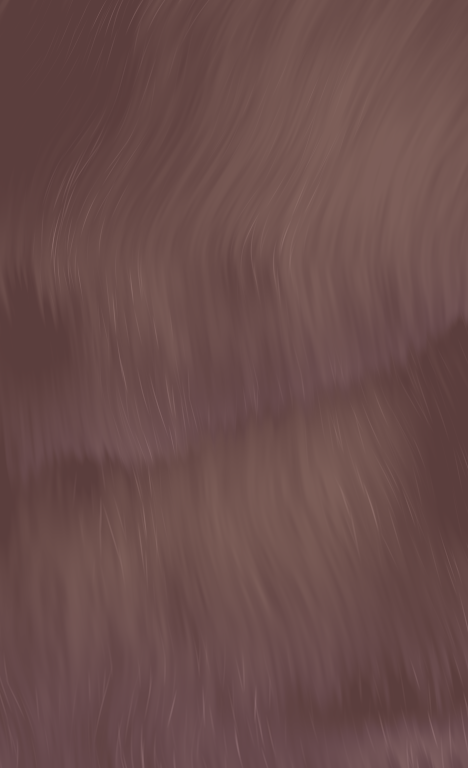
Give the GLSL for this texture, as a Shadertoy shader.

```glsl
// Soft mauve-brown fur in two overlapping tiers with ragged, shaded hems.
// Stretched noise follows a bent flow coordinate to form the pile; sparse
// tapered hairs lie over it, and broad soft patches set light and shadow.
#define DARK vec3(0.345, 0.230, 0.228)
#define LIGHT vec3(0.490, 0.370, 0.346)
#define MAUVE_TINT vec3(-0.004, -0.006, 0.022)
#define BASE_TONE 0.50
#define PILE_CONTRAST 0.75
#define BROAD_CONTRAST 1.35
#define HAIR_WIDTH 0.0015
#define HAIR_SHARE 0.50
#define HAIR_GLOW 0.105
#define HEM_RAGGED 0.05
#define HEM_SOFTNESS 0.026

float hash(vec2 p) {
    return fract(sin(dot(p, vec2(127.1, 311.7))) * 43758.5453);
}

float noise(vec2 p) {
    vec2 i = floor(p), f = fract(p);
    f = f * f * (3.0 - 2.0 * f);
    return mix(mix(hash(i), hash(i + vec2(1, 0)), f.x),
               mix(hash(i + vec2(0, 1)), hash(i + vec2(1, 1)), f.x), f.y);
}

// Soft elliptical patch
float patchAt(vec2 p, vec2 centre, vec2 radius) {
    vec2 d = (p - centre) / radius;
    return exp(-dot(d, d));
}

// Flow coordinates: x stays constant along a strand
vec2 upperFlow(vec2 p) {
    float t = max(p.y - 0.64, 0.0);
    float bend = 0.12 * p.y - 0.78 * t * t / (t + 0.2);
    return vec2(p.x + bend + 0.04 * noise(p * 6.0), p.y);
}

vec2 lowerFlow(vec2 p) {
    float fan = (p.x - 0.10) / (1.0 + 0.7 * (0.6 - p.y));
    return vec2(fan + 0.07 * p.y + 0.035 * noise(p * 6.0 + 9.0), p.y);
}

// Fine pile, centred on zero
float pile(vec2 q) {
    float locks = noise(q * vec2(22.0, 5.0) + 5.0);
    float clumps = noise(q * vec2(55.0, 8.0));
    float strands = noise(q * vec2(120.0, 13.0) + 17.0);
    float fibres = noise(q * vec2(240.0, 22.0) + 41.0);
    return 0.25 * locks + 0.25 * clumps + 0.25 * strands + 0.25 * fibres - 0.5;
}

// One sparse layer of tapered hairs, at most one per cell
float hairLayer(vec2 q, vec2 grid, float seed) {
    vec2 g = q * grid;
    g.y += 7.0 * hash(vec2(floor(g.x), seed));
    vec2 id = floor(g) + seed, f = fract(g);
    float lean = hash(id + 3.1) - 0.5;
    float centre = 0.5 + 0.3 * (hash(id + 5.7) - 0.5) + lean * (f.y - 0.5);
    float width = max(HAIR_WIDTH, 0.8 / iResolution.y) * grid.x;
    float line = 1.0 - smoothstep(0.0, width, abs(f.x - centre));
    float taper = sin(3.14159 * f.y);
    float glow = hash(id + 8.3);
    return line * taper * step(1.0 - HAIR_SHARE, hash(id)) * glow * glow * glow;
}

float hairs(vec2 q) {
    float sum = 0.0;
    for (int i = 0; i < 7; i++) {
        float k = float(i);
        sum += hairLayer(q + 0.013 * k, vec2(32.0 + 9.0 * k, 9.0 + 2.0 * k), 13.0 * k + 1.0);
    }
    return sum * smoothstep(0.2, 0.8, noise(q * vec2(11.0, 7.0) + 23.0));
}

float shadows(vec2 p) {
    return 0.40 * patchAt(p, vec2(0.02, 0.94), vec2(0.26, 0.22))
         + 0.26 * patchAt(p, vec2(0.32, 0.63), vec2(0.06, 0.05))
         + 0.24 * patchAt(p, vec2(0.03, 0.56), vec2(0.06, 0.07))
         + 0.42 * patchAt(p, vec2(0.61, 0.42), vec2(0.08, 0.16))
         + 0.28 * patchAt(p, vec2(0.09, 0.36), vec2(0.04, 0.06))
         + 0.34 * patchAt(p, vec2(0.50, 0.08), vec2(0.13, 0.04))
         + 0.30 * patchAt(p, vec2(0.0, 0.34), vec2(0.03, 0.10))
         + 0.14 * patchAt(p, vec2(0.20, 0.52), vec2(0.16, 0.07));
}

float highlights(vec2 p) {
    return 0.26 * patchAt(p, vec2(0.47, 0.83), vec2(0.20, 0.18))
         + 0.30 * patchAt(p, vec2(0.55, 0.02), vec2(0.10, 0.035))
         + 0.24 * patchAt(p, vec2(0.46, 0.42), vec2(0.09, 0.08))
         + 0.18 * patchAt(p, vec2(0.06, 0.65), vec2(0.06, 0.05))
         + 0.22 * patchAt(p, vec2(0.25, 0.31), vec2(0.24, 0.14))
         + 0.18 * patchAt(p, vec2(0.45, 0.64), vec2(0.18, 0.10));
}

void mainImage(out vec4 fragColor, in vec2 fragCoord) {
    vec2 p = fragCoord / iResolution.y;
    vec2 upper = upperFlow(p), lower = lowerFlow(p);

    // Ragged hem of the upper tier
    float hem = 0.375 + 0.1 * p.x + 0.4 * p.x * p.x;
    float fringe = 0.5 * noise(upper * vec2(65.0, 6.0)) + 0.5 * noise(upper * vec2(170.0, 9.0));
    float above = p.y - hem + HEM_RAGGED * (fringe - 0.5);
    float cover = smoothstep(-HEM_SOFTNESS, HEM_SOFTNESS, above);

    // Pile and broad shading, with patch edges broken along the strands
    float grain = mix(pile(lower), pile(upper), cover);
    vec2 ragged = p + vec2(0.04, 0.10) * grain;
    float broad = highlights(ragged) - shadows(ragged);
    broad += 0.22 * (noise(mix(lower, upper, cover) * vec2(9.0, 5.0) + 3.0) - 0.5);
    broad -= 0.30 * (1.0 - cover) * exp(min(above, 0.0) / 0.045);
    float tone = BASE_TONE + BROAD_CONTRAST * broad + PILE_CONTRAST * grain;

    // Colour ramp, cooler toward the tips of each tier
    vec3 colour = mix(DARK, LIGHT, clamp(tone, 0.08, 1.0));
    float tips = mix(smoothstep(0.32, 0.02, p.y), exp(-max(above, 0.0) / 0.09), cover);
    colour += MAUVE_TINT * tips * smoothstep(0.1, 0.5, tone);

    // Pale loose hairs, fainter on the smooth upper right
    float loose = mix(hairs(lower + 0.37), hairs(upper), cover);
    float smoothArea = patchAt(p, vec2(0.5, 0.88), vec2(0.22, 0.18));
    colour += HAIR_GLOW * loose * (1.0 - 0.8 * smoothArea) * vec3(1.0, 0.94, 0.94);

    fragColor = vec4(colour, 1.0);
}
```
